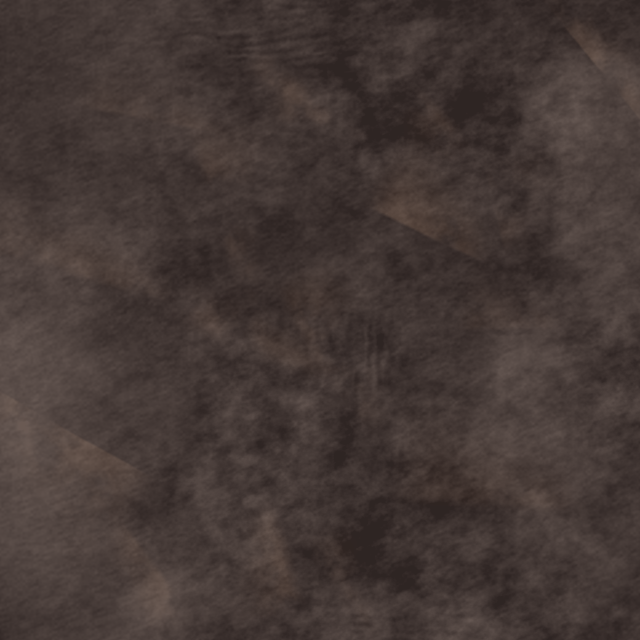
Reproduce this texture procedurally as a three.js fragment shader.

```glsl
// Dark brown troweled plaster: soft pools of light and shade, rough mottling,
// ragged tan smears with one crisp straight edge, and patches of fine ripples.
// Layers of value noise add up to one tone, which a colour ramp then tints.
varying vec2 vUv;

const vec3 UMBER = vec3(0.19, 0.152, 0.145);
const vec3 TAUPE = vec3(0.38, 0.327, 0.307);
const vec3 TAN_SHIFT = vec3(0.022, 0.004, -0.012);
const int SMEAR_GRID = 4;

float hash(vec2 p) {
  return fract(sin(dot(p, vec2(127.1, 311.7))) * 43758.5453);
}

float noise(vec2 p) {
  vec2 cell = floor(p);
  vec2 f = fract(p);
  f = f * f * (3.0 - 2.0 * f);
  float low = mix(hash(cell), hash(cell + vec2(1.0, 0.0)), f.x);
  float high = mix(hash(cell + vec2(0.0, 1.0)), hash(cell + vec2(1.0)), f.x);
  return mix(low, high, f.y);
}

vec2 rotate(vec2 p, float angle) {
  float c = cos(angle);
  float s = sin(angle);
  return vec2(c * p.x + s * p.y, c * p.y - s * p.x);
}

float fbm(vec2 p) {
  float sum = 0.0;
  float amplitude = 0.5;
  for (int i = 0; i < 5; i++) {
    sum += amplitude * noise(p);
    p = rotate(p, 0.6) * 2.03 + 17.3;
    amplitude *= 0.55;
  }
  return sum / 1.055;
}

// Soft elliptical pool, 1 at the centre
float pool(vec2 p, vec2 center, vec2 radius) {
  vec2 d = (p - center) / radius;
  return exp(-dot(d, d));
}

// Wedge of plaster: crisp along its base line, fading away to one side
float smear(vec2 p, float angle, float len, float width, float softness) {
  vec2 q = rotate(p, angle);
  float along = q.x / len;
  float edge = smoothstep(-softness, softness, q.y);
  float taper = width * (0.7 - 0.4 * along);
  float fade = exp(-pow(max(q.y, 0.0) / max(taper, 0.01), 2.0));
  return edge * fade * (1.0 - smoothstep(0.45, 1.0, abs(along)));
}

// Jittered grid of smears with random direction, size and edge
float smears(vec2 p) {
  float sum = 0.0;
  for (int j = 0; j < SMEAR_GRID; j++) {
    for (int i = 0; i < SMEAR_GRID; i++) {
      vec2 id = vec2(float(i), float(j));
      vec2 jitter = vec2(hash(id + 3.1), hash(id + 8.7));
      vec2 center = (id + jitter) / float(SMEAR_GRID);
      float angle = mix(-1.35, 0.3, hash(id + 14.2));
      angle += 3.14159 * step(0.65, hash(id + 21.9));
      float len = mix(0.08, 0.19, hash(id + 33.4));
      float width = mix(0.05, 0.12, hash(id + 41.6));
      float softness = mix(0.002, 0.02, pow(hash(id + 55.3), 2.0));
      float strength = mix(0.4, 1.0, hash(id + 62.8));
      sum += strength * smear(p - center, angle, len, width, softness);
    }
  }
  return min(sum, 1.1);
}

// Wavering, broken ridges inside a soft patch
float ripples(vec2 p, vec2 center, vec2 radius, float angle) {
  vec2 q = rotate(p - center, angle);
  float bend = 9.0 * fbm(p * 20.0);
  float broken = smoothstep(0.3, 0.7, noise(q * vec2(30.0, 60.0)));
  return sin(q.y * 390.0 + bend) * broken * pool(p, center, radius);
}

void main() {
  vec2 p = vUv;
  vec2 warp = vec2(fbm(p * 5.0), fbm(p * 5.0 + 31.0)) - 0.5;
  vec2 bent = p + 0.12 * warp;

  // Broad light and shade
  float tone = 0.3;
  tone += 0.45 * pool(bent, vec2(0.0, 0.28), vec2(0.27, 0.38));
  tone += 0.42 * pool(bent, vec2(0.93, 0.79), vec2(0.16, 0.18));
  tone += 0.20 * pool(bent, vec2(0.88, 0.28), vec2(0.18, 0.2));
  tone -= 0.18 * pool(bent, vec2(0.7, 0.75), vec2(0.16, 0.3));
  tone -= 0.18 * pool(bent, vec2(0.7, 0.2), vec2(0.14, 0.12));

  // Clouds, mottling and brushed grain; the lit left side is smoother
  float rough = mix(0.5, 1.0, smoothstep(0.05, 0.45, bent.x));
  rough *= mix(0.6, 1.4, noise(p * 5.0 + 70.0));
  tone += 0.70 * (fbm(bent * 5.0 + 9.0) - 0.5);
  tone += 0.95 * rough * (fbm(p * 19.0 + 4.0) - 0.5);
  tone += 0.55 * rough * (fbm(rotate(p, 0.4) * vec2(45.0, 65.0)) - 0.5);
  tone += 0.20 * (noise(rotate(p, 0.35) * vec2(90.0, 210.0)) - 0.5);
  tone += 0.14 * (noise(p * 240.0) - 0.5);

  // Tan smears, worn ragged by noise
  float wear = smoothstep(0.34, 0.64, fbm(p * 13.0 + 52.0));
  float tan_layer = smears(p + 0.006 * warp) * wear;
  tone += 0.45 * tan_layer;

  // Ripple patches
  tone += 0.16 * ripples(p, vec2(0.4, 0.95), vec2(0.16, 0.07), 0.08);
  tone += 0.16 * ripples(p, vec2(0.56, 0.44), vec2(0.07, 0.07), 1.5);
  tone += 0.14 * ripples(p, vec2(0.66, 0.03), vec2(0.15, 0.04), -0.1);

  vec3 color = mix(UMBER, TAUPE, clamp(tone, -0.05, 1.15));
  color += TAN_SHIFT * min(tan_layer, 1.0);
  gl_FragColor = vec4(color, 1.0);
}
```
